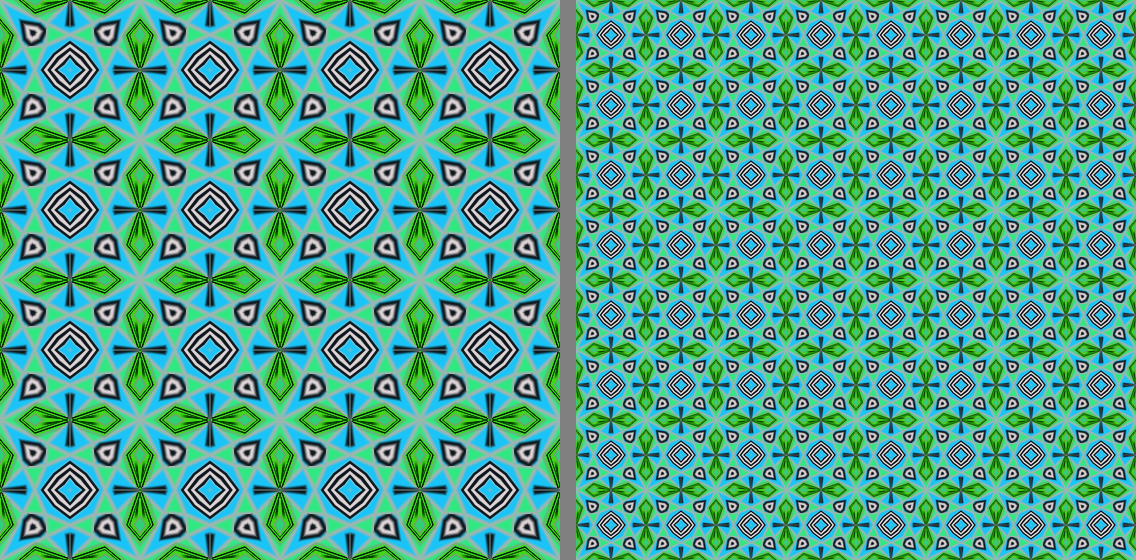
Left, the tile; right, the same tile 2 across and 2 down.
A three.js fragment shader for this pattern:

```glsl
// Kaleidoscopic tile, four repeats each way: ringed diamonds, eyes and green petals.
// Each square cell folds into one triangle, which soft grey lines cut into facets;
// each facet gets a flat hue and a motif coloured by contours of its own distance.
varying vec2 vUv;

const float REPEATS = 4.0;
const vec3 GREY = vec3(0.62, 0.71, 0.69);
const vec3 CYAN = vec3(0.10, 0.77, 0.97);
const vec3 MINT = vec3(0.19, 0.91, 0.51);
const vec3 GREEN = vec3(0.25, 0.85, 0.10);
const vec3 OLIVE = vec3(0.46, 0.62, 0.44);
const vec3 FOREST = vec3(0.02, 0.22, 0.02);
const vec3 INK = vec3(0.05, 0.09, 0.11);
const vec3 PEARL = vec3(0.87, 0.83, 0.84);

// Soft stripe around a contour value
float band(float value, float center, float halfWidth) {
  return 1.0 - smoothstep(halfWidth * 0.3, halfWidth, abs(value - center));
}

// Signed distance to the line dot(p, n) = offset
float lineSide(vec2 p, vec2 n, float offset) {
  return (dot(p, n) - offset) / length(n);
}

// Facet hue fading to grey along its edges
vec3 facet(vec3 hue, float edge) {
  return mix(GREY, hue, smoothstep(0.0, 0.056, edge));
}

// Concentric rings, pinched near the middle and fuller outside
vec3 diamond(vec3 base, vec2 p) {
  float bulge = mix(1.45, 0.76, smoothstep(0.06, 0.36, p.x + p.y));
  float r = p.x + bulge * p.y;
  float stripe = 0.5 - 0.5 * cos(6.28318 * (r - 0.20) / 0.10);
  vec3 rings = mix(INK, PEARL, smoothstep(0.15, 0.85, stripe));
  float inside = smoothstep(0.135, 0.195, r) * (1.0 - smoothstep(0.40, 0.455, r));
  base = mix(base, GREY, 0.6 * (1.0 - smoothstep(0.0, 0.08, r)));
  return mix(base, rings, inside);
}

// Five-sided eye on the diagonal, pointed towards the cell corner
vec3 eye(vec3 base, vec2 p) {
  float along = (p.x + p.y) * 0.7071 - 0.75;
  float across = abs(p.x - p.y) * 0.7071;
  float e = max(0.72 * along + 1.0 * across, 0.35 * across - 1.05 * along);
  e = max(e, 1.1 * across);
  vec3 iris = mix(INK, PEARL, smoothstep(0.02, 0.075, e));
  iris = mix(iris, INK, smoothstep(0.085, 0.16, e));
  return mix(iris, base, smoothstep(0.16, 0.225, e));
}

// Kite petal: p.x runs across it, p.y along it from the root
vec3 petal(vec3 base, vec2 p) {
  float h = p.y - 0.5;
  float g = p.x / 0.185 + max(h / 0.22, -h / 0.54);
  float gem = p.x / 0.085 + abs(h) / 0.13;
  float spread = p.x / max(p.y, 0.001);
  vec3 leaf = mix(GREEN, FOREST, 0.85 * band(g, 0.80, 0.08));
  float wedge = band(spread, 0.15, 0.085) * (1.0 - smoothstep(0.30, 0.44, p.y));
  leaf = mix(leaf, FOREST, wedge);
  leaf = mix(OLIVE, leaf, smoothstep(0.95, 1.25, gem));
  leaf = mix(MINT * 0.9, leaf, smoothstep(0.65, 0.95, gem));
  leaf = mix(leaf, FOREST * 0.5, band(g, 1.03, 0.12));
  vec3 halo = mix(base, OLIVE, 0.6 * band(g, 1.30, 0.20));
  halo = mix(halo, GREEN, band(g, 1.14, 0.09));
  return mix(leaf, halo, smoothstep(1.03, 1.11, g));
}

// Slim dark spike: p.x runs along it from the root, p.y across it
vec3 spike(vec3 base, vec2 p) {
  float d = max(p.y - 0.004 - 0.125 * p.x, 0.8 * (p.x - 0.37) + 0.3 * p.y);
  vec3 core = mix(INK, GREY, 0.4 * band(p.y, 0.0, 0.022));
  return mix(core, base, smoothstep(-0.012, 0.042, d));
}

void main() {
  // Fold the cell: diamond at (0,0), petal root at (1,0), star at (1,1)
  vec2 p = abs(fract(vUv * REPEATS) - 0.5) * 2.0;
  p = vec2(max(p.x, p.y), min(p.x, p.y));
  vec2 q = vec2(1.0 - p.x, p.y);

  // Lines between the facets
  float ray = lineSide(p, vec2(2.0, -1.0), 1.0);
  float rim = lineSide(p, vec2(1.0, 0.43), 0.5);
  float brow = lineSide(p, vec2(0.0625, 1.0), 0.372);
  float root = lineSide(p, vec2(1.0, 1.0), 1.0);

  vec3 color;
  if (ray > 0.0) {
    float edge = min(ray, abs(root));
    if (root > 0.0) color = petal(facet(MINT, edge), q);
    else color = spike(facet(CYAN, edge), q);
  } else if (rim < 0.0) {
    color = diamond(facet(CYAN, -rim), p);
  } else if (brow > 0.0) {
    color = eye(facet(CYAN, min(-ray, brow)), p);
  } else {
    color = facet(MINT, min(min(-ray, rim), -brow));
  }
  gl_FragColor = vec4(color, 1.0);
}
```
